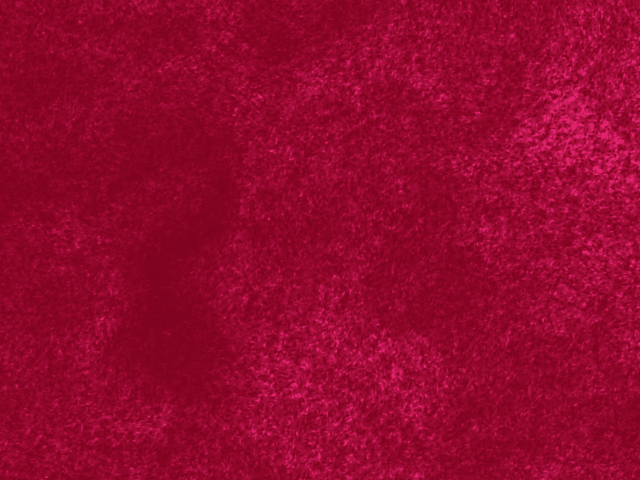
Reproduce this texture procedurally as a Shadertoy shader.

```glsl
// Crimson plush velvet: short slanted fibres over soft, cloudy patches of brushed pile.

#define FIBRE_DENSITY 175.0   // fibre cells per canvas height
#define TUFT_DENSITY 68.0     // coarser clumps per canvas height
#define PATCH_DENSITY 2.6     // broad patches per canvas height
#define FIBRE_SHAPE vec2(0.65, 0.35)  // half length and width, in cells
#define FIBRE_LEAN 0.6        // mean fibre angle
#define FIBRE_SPREAD 2.2      // random spread of the angle
#define FIBRE_AMOUNT 0.72
#define TUFT_AMOUNT 0.35
#define PATCH_AMOUNT 0.60
#define BASE_RED vec3(0.572, 0.028, 0.170)
#define TONE_SLOPE vec3(0.057, 0.017, 0.042)
#define SHEEN_LIFT vec3(0.010, 0.0045, 0.010)

vec4 hash42(vec2 cell) {
    vec4 h = fract(cell.xyxy * vec4(0.1031, 0.1030, 0.0973, 0.1099));
    h += dot(h, h.wzxy + 33.33);
    return fract((h.xxyz + h.yzzw) * h.zywx);
}

float valueNoise(vec2 p) {
    vec2 cell = floor(p), f = fract(p);
    f = f * f * (3.0 - 2.0 * f);
    float low = mix(hash42(cell).x, hash42(cell + vec2(1, 0)).x, f.x);
    float high = mix(hash42(cell + vec2(0, 1)).x, hash42(cell + vec2(1, 1)).x, f.x);
    return mix(low, high, f.y);
}

// Layered patches, scaled to roughly unit deviation
float brushedPatches(vec2 p) {
    const mat2 turn = mat2(0.8, 0.6, -0.6, 0.8);
    float sum = 0.0, gain = 1.0;
    for (int i = 0; i < 5; i++) {
        sum += gain * (valueNoise(p) - 0.5);
        p = turn * p * 2.03 + 17.3;
        gain *= 0.65;
    }
    return sum * 3.6;
}

// Cellular noise of light and dark strokes, scaled to roughly unit deviation
float fibres(vec2 p, float lean) {
    vec2 home = floor(p);
    float sum = 0.0;
    for (int y = -1; y <= 1; y++)
    for (int x = -1; x <= 1; x++) {
        vec2 cell = home + vec2(x, y);
        vec4 rnd = hash42(cell + 41.0);
        float angle = lean + FIBRE_SPREAD * (rnd.z - 0.5);
        vec2 along = vec2(cos(angle), sin(angle));
        vec2 d = p - cell - rnd.xy;
        vec2 q = vec2(dot(d, along), dot(d, vec2(-along.y, along.x))) / FIBRE_SHAPE;
        sum += (2.0 * rnd.w - 1.0) * exp(-dot(q, q));
    }
    return sum * 2.9;
}

void mainImage(out vec4 fragColor, in vec2 fragCoord) {
    vec2 p = fragCoord / iResolution.y;

    // Patches with gently warped outlines
    vec2 warp = vec2(valueNoise(p * 5.0 + 3.0), valueNoise(p * 5.0 + 29.0)) - 0.5;
    float cloud = brushedPatches(p * PATCH_DENSITY + 0.5 * warp + 7.0);

    // Pile direction drifts across the cloth
    float lean = FIBRE_LEAN + 1.6 * (valueNoise(p * 4.0 + 61.0) - 0.5);
    float pile = FIBRE_AMOUNT * fibres(p * FIBRE_DENSITY, lean)
               + TUFT_AMOUNT * fibres(p * TUFT_DENSITY + 90.0, lean);

    // Raised, brighter pile shows more grain
    pile *= clamp(1.0 + 0.2 * cloud, 0.6, 1.5);
    float tone = clamp(pile + PATCH_AMOUNT * cloud, -2.0, 3.4);

    vec3 colour = BASE_RED + tone * TONE_SLOPE + tone * tone * SHEEN_LIFT;
    fragColor = vec4(clamp(colour, 0.0, 1.0), 1.0);
}
```
